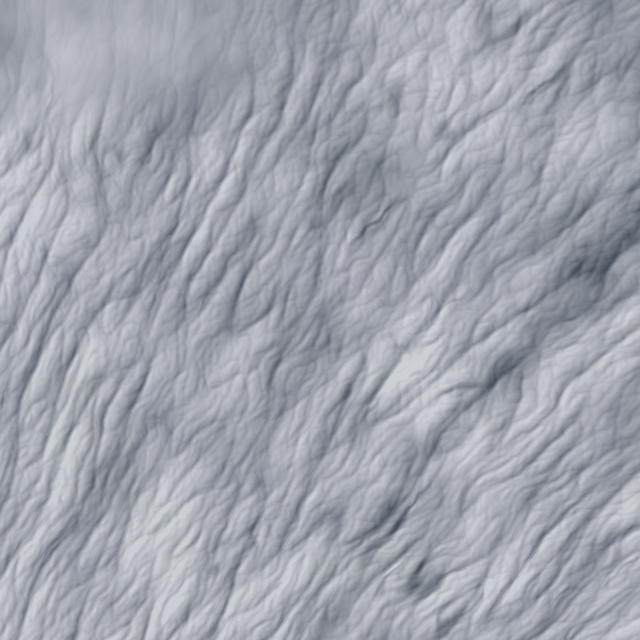
Give the GLSL for this texture, as a Shadertoy shader.

```glsl
#define STREAK_ANGLE 1.03
#define FAN 0.45
#define STREAK_FREQ vec2(3.8, 15.0)
#define RELIEF 0.25
#define LIGHT_GAIN 0.47
#define CRACK_DEPTH 0.19
#define BROAD_GAIN 0.25
#define MEAN_TONE 0.647
#define SHADOW_COLOR vec3(0.37, 0.40, 0.45)
#define CLOUD_COLOR vec3(0.75, 0.76, 0.79)

vec2 hashGradient(vec2 cell) {
    vec3 h = fract(cell.xyx * vec3(0.1031, 0.1030, 0.0973));
    h += dot(h, h.yzx + 33.33);
    float angle = 6.2832 * fract((h.x + h.y) * h.z);
    return vec2(cos(angle), sin(angle));
}

// Gradient noise, roughly -0.7 to 0.7
float noise(vec2 p) {
    vec2 i = floor(p), f = p - i;
    vec2 u = f * f * f * (f * (f * 6.0 - 15.0) + 10.0);
    float a = dot(hashGradient(i), f);
    float b = dot(hashGradient(i + vec2(1, 0)), f - vec2(1, 0));
    float c = dot(hashGradient(i + vec2(0, 1)), f - vec2(0, 1));
    float d = dot(hashGradient(i + vec2(1, 1)), f - vec2(1, 1));
    return mix(mix(a, b, u.x), mix(c, d, u.x), u.y);
}

float fbm(vec2 p) {
    float sum = 0.0, amp = 0.6;
    for (int i = 0; i < 4; i++) {
        sum += amp * noise(p);
        p = mat2(1.6, 1.2, -1.2, 1.6) * p + 5.3;
        amp *= 0.5;
    }
    return sum;
}

// Coordinates along and across the streaks, fanning toward the lower right
vec2 flow(vec2 p) {
    p += 0.028 * vec2(fbm(p * 5.0), fbm(p * 5.0 + 31.7));
    p -= 0.5;
    vec2 along = vec2(cos(STREAK_ANGLE), sin(STREAK_ANGLE));
    float u = dot(p, along);
    float v = dot(p, vec2(along.y, -along.x));
    return vec2(u, v - FAN * u * v);
}

// Puffy billows: rounded tops separated by narrow creases
float billows(vec2 p) {
    vec2 q = flow(p), freq = STREAK_FREQ;
    float height = 0.0, amp = 0.52;
    for (int i = 0; i < 4; i++) {
        float n = noise(q * freq + float(i) * 17.3);
        height += amp * (1.0 - exp(-4.0 * abs(n)));
        freq *= vec2(2.3, 1.75);
        amp *= 0.5;
    }
    return height;
}

// Thin broken dark gaps that gather in patches
float cracks(vec2 p) {
    p += 0.006 * vec2(noise(p * 38.0), noise(p * 38.0 + 9.0));
    vec2 q = flow(p);
    float line = noise(q * vec2(4.5, 17.0) + 61.0) + 0.25 * noise(q * vec2(16.0, 36.0));
    float patches = smoothstep(-0.1, 0.25, fbm(p * 3.5 + 12.4));
    float broken = smoothstep(-0.2, 0.25, noise(q * vec2(9.0, 14.0) + 8.0));
    return (1.0 - smoothstep(0.0, 0.12, abs(line))) * patches * broken;
}

void mainImage(out vec4 fragColor, in vec2 fragCoord) {
    vec2 p = fragCoord / iResolution.y;

    // Relief lit from the upper left
    float height = billows(p);
    float slope = height - billows(p + vec2(-0.0055, 0.0035));
    float detail = RELIEF * (height - 0.5) + LIGHT_GAIN * slope;
    detail -= CRACK_DEPTH * cracks(p);

    // Hazy smooth veil in the upper left corner
    float veil = smoothstep(0.38, 0.18, length((p - vec2(0.05, 1.0)) * vec2(0.8, 1.5))
                 + 0.2 * fbm(p * 5.0 + 3.0));
    detail *= 1.0 - 0.75 * veil;

    // Broad light and shade stretched along the flow
    vec2 q = flow(p);
    float broad = fbm(q * vec2(2.2, 4.5) + 2.7) + 0.45 * fbm(p * 7.0 + 40.0);
    float tone = MEAN_TONE + detail + BROAD_GAIN * broad - 0.03 * veil;

    // Long diagonal trough with a bright bank below it
    float side = dot(p - vec2(0.77, 0.4), vec2(0.73, -0.68)) + 0.05 * fbm(p * 9.0);
    float reach = smoothstep(0.48, 0.62, p.x + 0.1 * fbm(p * 7.0));
    float trough = exp(-pow(side / 0.03, 2.0)) * (0.85 + 0.9 * fbm(p * 16.0));
    float bank = exp(-pow((side - 0.09) / 0.045, 2.0));
    tone += reach * (0.07 * bank - 0.17 * trough);

    // Cool shadows to pale cloud, with a faint warm drift
    float level = (clamp(tone, 0.28, 0.8) - 0.37) / 0.38;
    vec3 color = mix(SHADOW_COLOR, CLOUD_COLOR, level);
    color += vec3(0.2, 0.3, -0.5) * 0.03 * fbm(p * 6.0 + 77.0);
    fragColor = vec4(color, 1.0);
}
```
